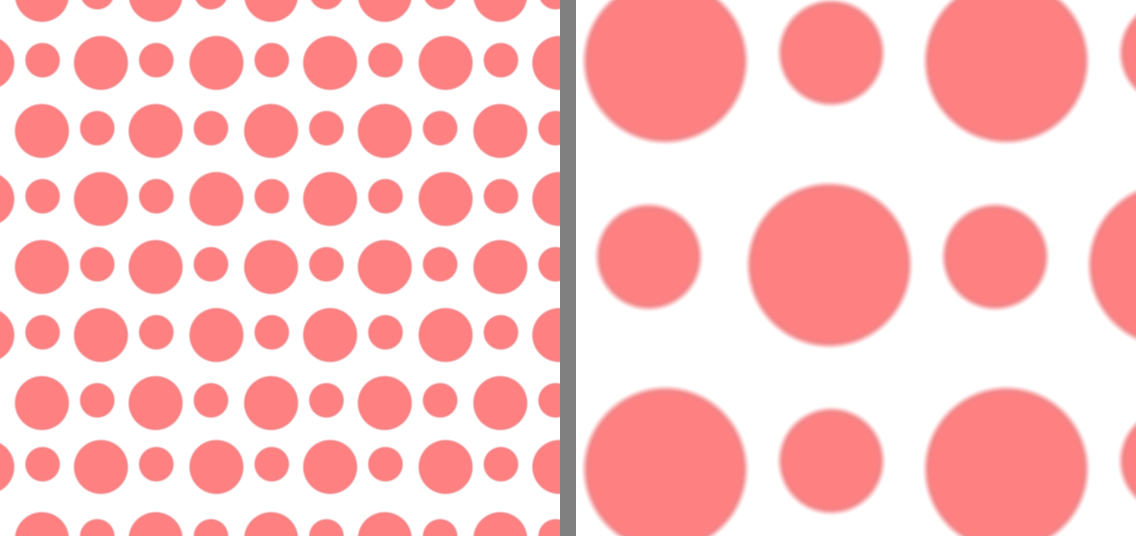
Left: the whole. Right: its middle third, enlarged.
Reproduce this pattern procedurally as a WebGL 2 fragment shader.

```glsl
#version 300 es
precision highp float;
// Staggered rows of alternating large and small coral dots on white.

uniform vec2 u_resolution;
out vec4 fragColor;

// All lengths are fractions of the canvas width, y runs down from the top.
const vec2 PITCH = vec2(0.20462, 0.12148);
const float FIRST_ROW_Y = -0.0091;
const float EVEN_ROW_X = 0.0749;
const float ODD_ROW_X = 0.1803;
const float COLUMN_DRIFT = 0.0016;
const float RAISED_ROW = 7.0;
const float ROW_RAISE = 0.0074;
const float LARGE_RADIUS = 0.0482;
const float SMALL_RADIUS = 0.0308;
const vec2 SMALL_OFFSET = vec2(0.0988, -0.0049);
const float EDGE_SOFTNESS = 0.0025;

const vec3 PAPER = vec3(1.0);
const vec3 CORAL = vec3(1.0, 0.5, 0.5);
const vec3 RIM = vec3(0.957, 0.515, 0.525);

float parity(float index) {
    return mod(index, 2.0);
}

// Signed distance to the nearest dot in a row; odd columns drift sideways.
float dotRow(vec2 p, vec2 start, float drift, float radius) {
    float column = round((p.x - start.x) / PITCH.x);
    float centerX = start.x + column * PITCH.x + drift * parity(column);
    return length(p - vec2(centerX, start.y)) - radius;
}

// Signed distance to the whole staggered dot pattern.
float dotPattern(vec2 p) {
    float row = round((p.y - FIRST_ROW_Y) / PITCH.y);
    float odd = parity(row);
    float drift = mix(-COLUMN_DRIFT, COLUMN_DRIFT, odd);
    vec2 start = vec2(mix(EVEN_ROW_X, ODD_ROW_X, odd), FIRST_ROW_Y + row * PITCH.y);
    if (row == RAISED_ROW) start.y -= ROW_RAISE;

    float large = dotRow(p, start, drift, LARGE_RADIUS);
    float small = dotRow(p, start + SMALL_OFFSET, drift, SMALL_RADIUS);
    return min(large, small);
}

// Soft dot with a slightly darker rim around its flat fill.
vec3 shadeDot(float dist, float softness) {
    float coverage = 1.0 - smoothstep(-softness, softness, dist);
    float fill = 1.0 - smoothstep(-1.8 * softness, -0.8 * softness, dist);
    return mix(PAPER, mix(RIM, CORAL, fill), coverage);
}

void main() {
    vec2 p = vec2(gl_FragCoord.x, u_resolution.y - gl_FragCoord.y) / u_resolution.x;
    float softness = max(EDGE_SOFTNESS, 0.75 / u_resolution.x);
    fragColor = vec4(shadeDot(dotPattern(p), softness), 1.0);
}
```
